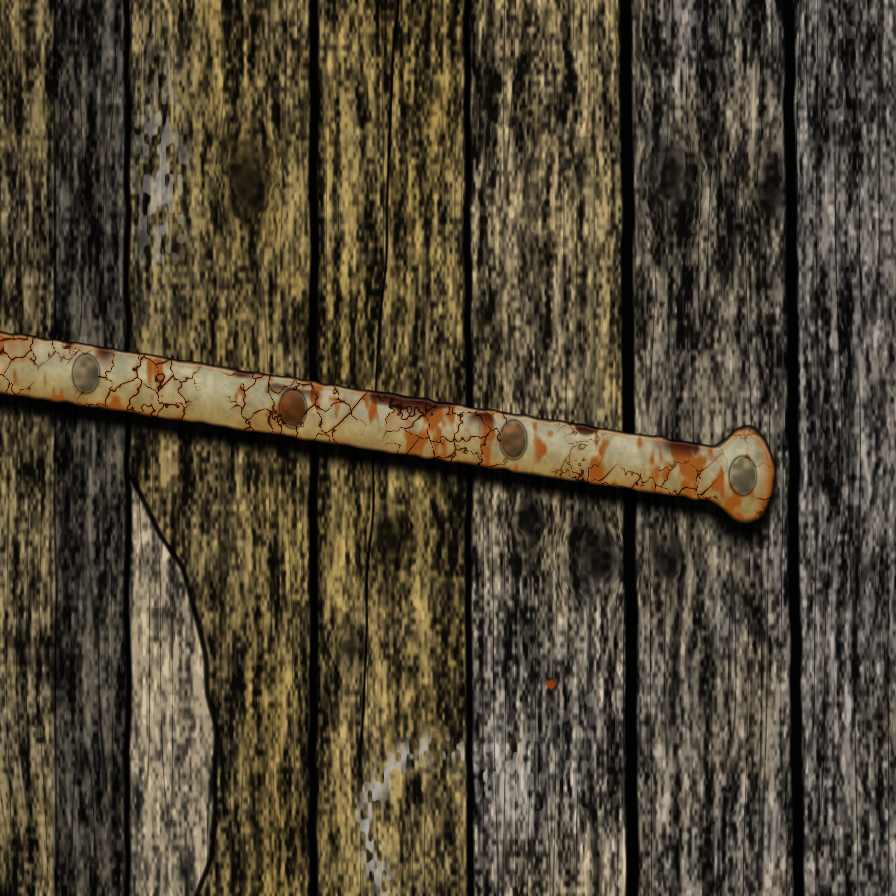
This texture is drawn by a WebGL 2 fragment shader. Its source:

```glsl
#version 300 es
precision highp float;
uniform vec2 u_resolution;
out vec4 fragColor;

// Gap: x at top, x at bottom, half width
const vec3 GAPS[5] = vec3[5](vec3(.142, .143, .0036), vec3(.351, .349, .0052),
  vec3(.521, .525, .0042), vec3(.699, .706, .0072), vec3(.88, .891, .0066));
// Plank: greyness, brightness
const vec2 PLANKS[6] = vec2[6](vec2(.4, .85), vec2(.25, .94), vec2(.2, .98),
  vec2(.48, 1.04), vec2(.85, .88), vec2(1, .84));
// Knot: centre, radii
const vec4 KNOTS[9] = vec4[9](vec4(.277, .8, .026, .045), vec4(.749, .798, .03, .042),
  vec4(.861, .79, .02, .034), vec4(.436, .4, .017, .025), vec4(.59, .42, .019, .024),
  vec4(.667, .375, .032, .034), vec4(.39, .277, .014, .018), vec4(.198, .724, .009, .018),
  vec4(.742, .372, .016, .018));
// Rivet: centre, rust amount
const vec3 RIVETS[4] = vec3[4](vec3(.096, .583, .25), vec3(.327, .544, 1),
  vec3(.573, .509, .6), vec3(.829, .469, .1));

float hash(vec2 p) {
  vec3 q = fract(p.xyx * vec3(.1031, .103, .0973));
  q += dot(q, q.yzx + 33.33);
  return fract((q.x + q.y) * q.z);
}
float noise(vec2 p) {
  vec2 i = floor(p), f = fract(p);
  f *= f * (3. - 2. * f);
  return mix(mix(hash(i), hash(i + vec2(1, 0)), f.x), mix(hash(i + vec2(0, 1)), hash(i + 1.), f.x), f.y);
}
float fbm(vec2 p) { return .5 * noise(p) + .3 * noise(p * 2.1 + 17.) + .2 * noise(p * 4.3 + 41.); }
float line(float d, float w, float soft) { return 1. - smoothstep(w - soft, w + soft, abs(d)); }
float blob(vec2 v) { return exp(-dot(v, v)); }
// Difference between the two nearest cell centres
float cellEdge(vec2 p) {
  float a = 9., b = 9.;
  for (int k = 0; k < 9; k++) {
    vec2 c = floor(p) + vec2(k % 3 - 1, k / 3 - 1);
    float d = length(c + vec2(hash(c), hash(c + 57.)) - p);
    b = min(b, max(a, d));
    a = min(a, d);
  }
  return b - a;
}
float strapMiddle(float x) { return .596 - .157 * x; }
float strapDistance(vec2 p) {
  float band = max(abs(p.y - strapMiddle(p.x)) - mix(.035, .031, p.x), p.x - .81);
  float disc = (length((p - vec2(.831, .469)) / vec2(.035, .055)) - 1.) * .035;
  float h = clamp(.5 + (disc - band) / .024, 0., 1.);
  return mix(disc, band, h) - .012 * h * (1. - h);
}

vec3 woodColor(vec2 p, float px) {
  int plank = 0;
  float gap = 0., knot = 0., rings = 0.;
  for (int i = 0; i < 5; i++) {
    float x = p.x - mix(GAPS[i].y, GAPS[i].x, p.y) - .003 * (noise(vec2(p.y * 25., i)) - .5);
    if (x > 0.) plank++;
    gap = max(gap, line(x, GAPS[i].z, px + .0012));
  }
  // Grain bends around the knots
  vec2 q = p + vec2(.012 * noise(p * vec2(7, 4)) + float(plank) * 3.7, 0);
  for (int i = 0; i < 9; i++) {
    vec2 v = (p - KNOTS[i].xy) / KNOTS[i].zw;
    float d = length(v) + .5 * (noise(p * 75.) - .5), w = exp(-d * d);
    q.x -= v.x * KNOTS[i].z * w * .6;
    knot = max(knot, w);
    rings += w * sin(d * 13.);
  }
  // Weathering, dark strip and pale wedge
  float strip = plank == 0 ? smoothstep(.055, .065, p.x) : 0.;
  float t = (.466 - p.y) / .466;
  float wedgeX = p.x - .15 - .268 * t + .196 * t * t - .012 * (noise(vec2(p.y * 22., 3)) - .5);
  float wedge = plank == 1 && t > 0. ? smoothstep(px, -px, wedgeX) : 0.;
  float grey = PLANKS[plank].x + .5 * (fbm(p * vec2(13, 5)) - .5) + .4 * strip;
  if (plank == 3) grey += .35 * smoothstep(.55, .3, p.y);
  grey = clamp(mix(grey, .65, wedge), 0., 1.);
  // Streaks, pores and bright fibres
  float grain = .34 * noise(q * vec2(110, 8)) + .32 * noise(q * vec2(230, 32))
    + .34 * noise(q * vec2(340, 150)) + .28 * (fbm(p * vec2(16, 9)) - .5);
  float tone = smoothstep(.2, .83, grain + .08 * wedge);
  tone *= 1. - line(noise(q * vec2(85, 4)) - .5, .035, .04) * mix(.3, .65, grey);
  tone *= (1. - .78 * knot) * (1. + .1 * rings);
  tone += smoothstep(.63, .78, noise(q * vec2(240, 55))) * mix(.12, .28, grey) * (1. - knot);
  vec3 color = mix(vec3(.7, .58, .3), vec3(.66, .62, .58), grey) * (.06 + .94 * tone);
  color = color * PLANKS[plank].y * (1. - .32 * strip) + .05 * wedge;
  // Chalky curve and worn patches
  vec2 m = (p - vec2(.485, .075)) / vec2(.075, .09);
  float chalk = line(length(m) - 1., .12, .22) * smoothstep(-.5, .2, m.y - m.x);
  chalk += .6 * blob((p - vec2(.575, .14)) / vec2(.035, .06)) + .65 * blob((p - vec2(.18, .8)) / vec2(.03, .13));
  color = mix(color, vec3(.7, .69, .66), min(chalk, 1.) * smoothstep(.42, .66, noise(q * vec2(210, 90))));
  // Long cracks, rust fleck and open gaps
  float longX = p.x - .397 - .043 * smoothstep(0., 1.1, p.y) - .006 * noise(vec2(p.y * 14., 8));
  float crack = line(longX, .0013, px) * smoothstep(.1, .2, p.y);
  crack = max(crack, line(wedgeX, .003, px + .001) * step(0., t));
  crack = max(crack, .7 * line(p.x - .06 - .004 * noise(vec2(p.y * 9., 2)), .0012, px));
  color = mix(color * (1. - .9 * crack), vec3(.55, .22, .06), smoothstep(.007, .003, length(p - vec2(.615, .236))));
  return mix(color, vec3(.008), gap);
}

vec3 strapColor(vec2 p, float d, float px) {
  float side = (p.y - strapMiddle(p.x)) / .034;
  vec3 color = mix(vec3(.6, .51, .3), vec3(.69, .66, .53), smoothstep(-.9, .5, side)) * (.76 + .4 * fbm(p * 65.));
  // Rust bleeds from cracks in the paint
  float edge = cellEdge(p * vec2(38, 34) + 1.1 * fbm(p * 55.));
  float flaked = smoothstep(.38, .6, noise(p * vec2(17, 14) + 5.));
  float rust = exp(-edge * 9.) * flaked + smoothstep(.57, .72, fbm(p * vec2(48, 24) + 9.));
  rust += smoothstep(-.01, 0., d) * (.25 + .65 * noise(p * 45.)) + .75 * smoothstep(.842, .864, p.x);
  rust += smoothstep(.05, 0., p.x) * smoothstep(-.2, .8, side) * noise(p * vec2(150, 30));
  color = mix(color, vec3(.57, .27, .055), min(rust, 1.) * .85);
  float scab = smoothstep(.62, .76, noise(p * vec2(26, 36) + 31.)) * smoothstep(.2, .9, side);
  color = mix(color, vec3(.2, .065, .025), scab) * (1. - .8 * line(edge, .035, .04) * flaked);
  color += .16 * line(d + .003, .0015, px) * smoothstep(.4, .9, side);
  // Domed rivets
  for (int i = 0; i < 4; i++) {
    vec2 v = (p - RIVETS[i].xy) / vec2(.0145, .021);
    float r = length(v), shade = (.75 + .3 * dot(v, vec2(-.5, .7))) * (.75 + .5 * noise(p * 150.));
    vec3 dome = mix(vec3(.59, .56, .43), vec3(.43, .18, .035), RIVETS[i].z * (.6 + .4 * noise(p * 90.)));
    color = mix(color * (1. - .65 * line(r - 1.04, .05, .13)), dome * shade, smoothstep(1., .9, r));
  }
  return color * smoothstep(.001, -.005, d);
}

void main() {
  vec2 p = gl_FragCoord.xy / u_resolution;
  float px = 1. / min(u_resolution.x, u_resolution.y);
  float d = strapDistance(p) + .003 * (noise(p * 80.) - .5);
  float shadow = smoothstep(.014, -.006, strapDistance(p + vec2(.003, .015)));
  vec3 wood = woodColor(p, px) * (1. - .95 * shadow);
  fragColor = vec4(clamp(mix(wood, strapColor(p, d, px), smoothstep(px, -px, d)), 0., 1.), 1);
}
```
